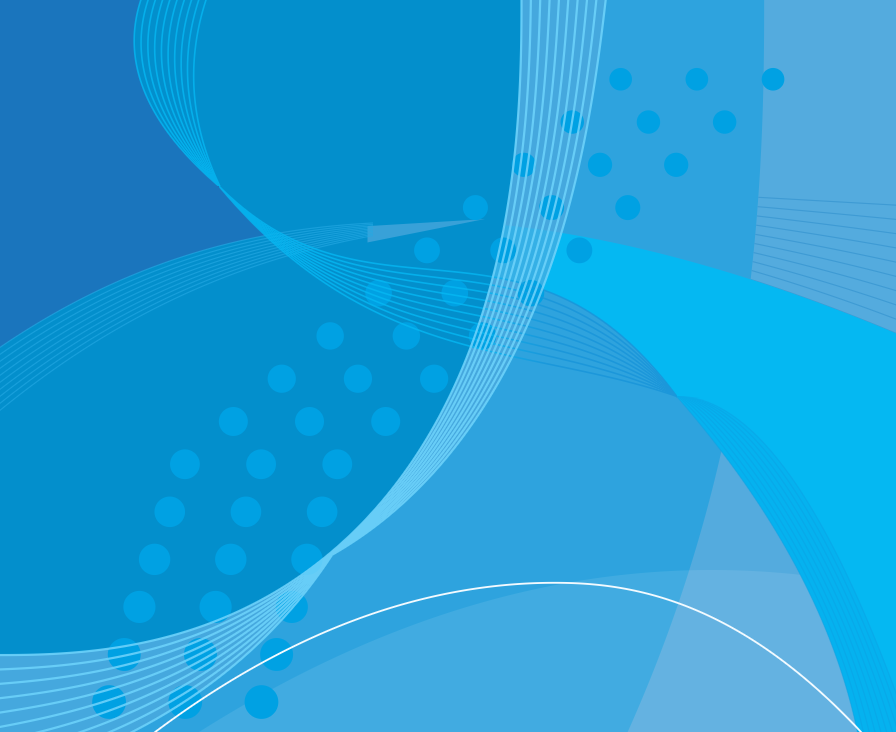
Reproduce this background procedurally as a Shadertoy shader.

```glsl
// Draws overlapping blue curves, twisted line ribbons and a drifting grid of dots.

// Coverage of the side where f is negative, one pixel soft
float side(float f) {
    return clamp(0.5 - f / max(length(vec2(dFdx(f), dFdy(f))), 1e-6), 0.0, 1.0);
}

// Coverage of the curve f = 0, with its width in design units
float stroke(float f, float width) {
    float pixels = width * iResolution.y / 628.0;
    float d = abs(f) / max(length(vec2(dFdx(f), dFdy(f))), 1e-6);
    return clamp(0.5 + 0.5 * max(pixels, 1.0) - d, 0.0, 1.0) * min(pixels, 1.0);
}

// Evenly spaced strokes between the curves a = 0 and b = 0
float ribbon(float a, float b, float width) {
    float cover = 0.0;
    for (int i = 0; i < 10; i++)
        cover = max(cover, stroke(mix(a, b, float(i) / 9.0), width));
    return cover;
}

float cubic(float u, vec3 k) {
    return u * (k.x + u * (k.y + u * k.z));
}

// Three slanted columns of dots that bend at the tenth row
float dots(vec2 p) {
    float cover = 0.0;
    for (int row = 0; row < 15; row++) {
        float k = float(row), upper = min(k, 9.0), lower = max(k - 9.0, 0.0);
        vec2 start = vec2(532.0 - 41.5 * upper - 13.0 * lower,
                          68.0 + 36.7 * upper + 40.8 * lower);
        for (int col = 0; col < 3; col++) {
            float d = length(p - start - vec2(65.3 * float(col), 0.0));
            cover = max(cover, side(d - 9.7 - 0.34 * k));
        }
    }
    return cover;
}

void mainImage(out vec4 fragColor, in vec2 fragCoord) {
    // Design grid of 768 by 628 with y running down from the top edge
    vec2 uv = fragCoord / iResolution.xy;
    vec2 p = vec2(uv.x, 1.0 - uv.y) * vec2(768.0, 628.0);

    vec3 sky = vec3(0.18, 0.64, 0.87), pale = vec3(0.33, 0.67, 0.87);
    vec3 deep = vec3(0.01, 0.56, 0.80), navy = vec3(0.10, 0.46, 0.74);
    vec3 cyan = vec3(0.02, 0.72, 0.95), ice = vec3(0.42, 0.82, 0.98);

    // Large oval, with a ribbon outside it that pinches at one angle
    vec2 q = p / vec2(447.0, 562.0);
    float oval = pow(pow(q.x, 2.4) + pow(q.y, 2.4), 1.0 / 2.4) - 1.0;
    float turn = atan(q.y, q.x) - 0.926;
    float spread = max(-0.17 * turn, 0.3 * turn) + 0.004;

    // Long arch, falling away on both sides of its crest
    float crest = p.x < 380.0 ? 108.0 * pow((380.0 - p.x) / 380.0, 2.4)
                              : 96.0 * pow((p.x - 380.0) / 388.0, 1.7);
    float arch = p.y - 190.0 - crest;

    // Twisting ribbon: loop at the top, sweep across, tail at the right
    float loopOut = p.x - 115.0 - 0.00467 * pow(abs(p.y - 35.0), 2.0);
    float loopIn = p.x - 166.0 - 0.0025 * pow(abs(p.y - 65.0), 2.0);
    float u = (p.x - 188.0) / 392.0;
    float sweepTop = p.y - 160.0 - cubic(u, vec3(394.0, -781.0, 567.0));
    float sweepLow = p.y - 160.0 - cubic(u, vec3(468.0, -531.0, 243.0));
    float w = max((p.y - 340.0) / 288.0, 0.0);
    float tailLow = p.x - 580.0 - 250.0 * w + 95.0 * w * w;
    float tailTop = p.x - 580.0 - 200.0 * sqrt(w);

    // Pale right side with faint lines
    float bound = p.x - 655.0 + 117.0 * pow(p.y / 628.0, 2.4);
    float rightSide = 1.0 - side(bound);
    vec3 color = mix(sky, pale, rightSide);
    float highLine = p.y - 169.0 - 7.0 * (p.x - 645.0) / 123.0;
    color = mix(color, vec3(0.22, 0.59, 0.82),
                ribbon(highLine, arch, 1.0) * rightSide * 0.8);

    // Soft hill
    float hill = 489.0 + 0.00072 * (p.x - 610.0) * (p.x - 610.0) - p.y;
    color = mix(color, vec3(1.0), 0.09 * side(hill));

    // Bright wing
    float sweepSide = side(sweepTop), tailSide = side(-tailLow);
    color = mix(color, cyan, side(-arch) * (p.y < 340.0 ? sweepSide : tailSide));

    // Deep oval and dark upper left corner
    color = mix(color, deep, side(oval));
    float loopSide = side(loopOut), cornerSide = side(-sweepLow);
    color = mix(color, navy, side(arch) * (p.y < 160.0 ? loopSide : cornerSide * step(p.x, 300.0)));

    // Thin pale sliver under the crest
    float sliver = side(p.y - 208.0 + 0.2 * (p.x - 315.0))
                 * side(194.0 - 0.06 * (p.x - 315.0) - p.y) * side(315.0 - p.x);
    color = mix(color, pale, 0.65 * sliver);

    // Veil between the oval and the outer edge of its ribbon
    color = mix(color, pale, 0.6 * side(-oval) * side(oval - spread));
    color = mix(color, vec3(0.0, 0.63, 0.89), dots(p));

    // Line ribbons
    float archLines = ribbon(arch, arch - 54.0 * (1.0 - p.x / 400.0), 1.0);
    color = mix(color, vec3(0.14, 0.66, 0.89), 0.65 * archLines * step(p.x, 320.0));
    float loopLines = ribbon(loopOut, loopIn, 1.4);
    color = mix(color, cyan, 0.8 * loopLines * step(p.y, 160.0));
    float sweepLines = ribbon(sweepTop, sweepLow, 1.4);
    vec3 sweepColor = mix(cyan, vec3(0.09, 0.58, 0.85), smoothstep(400.0, 480.0, p.x));
    color = mix(color, sweepColor, 0.8 * sweepLines * step(188.0, p.x) * step(p.x, 580.0));
    float tail = side(-tailLow) * side(tailTop) * step(340.0, p.y);
    color = mix(color, vec3(0.02, 0.67, 0.92), 0.45 * tail);
    float tailLines = ribbon(tailLow, tailTop, 1.1) * step(340.0, p.y);
    color = mix(color, vec3(0.04, 0.63, 0.89), 0.5 * tailLines);
    color = mix(color, ice, 0.9 * ribbon(oval, oval - spread, 1.9));

    // Fine white bow
    float span = p.x - 475.0;
    float bow = span < 0.0 ? pow(-span / 342.0, 2.0) : pow(span / 263.0, 2.2);
    color = mix(color, vec3(0.95, 0.98, 1.0), stroke(p.y - 500.0 - 128.0 * bow, 1.6));

    fragColor = vec4(color, 1.0);
}
```
